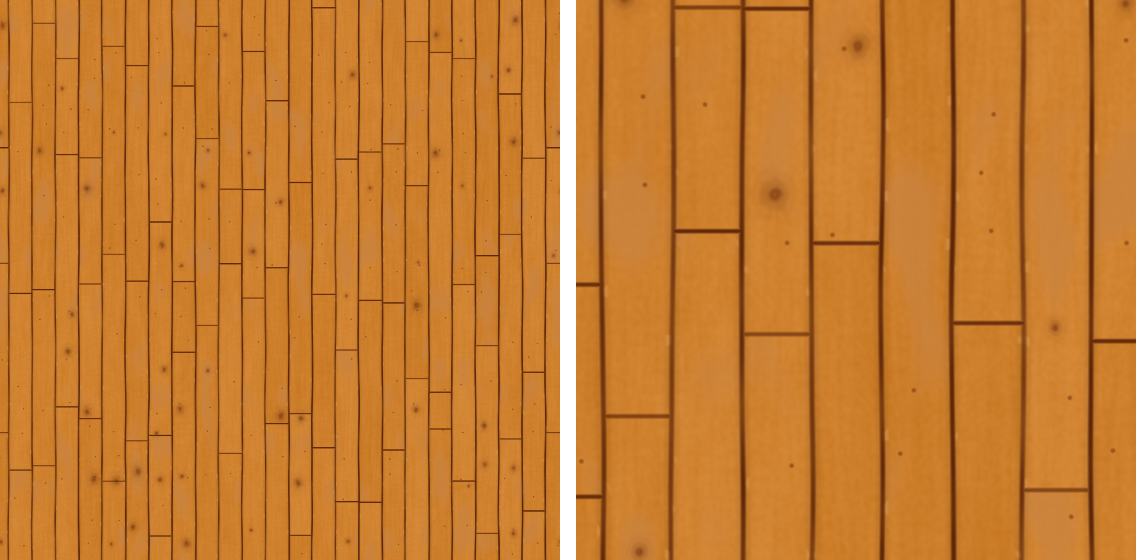
Left, the full canvas; right, a detail of the centre.
Give the GLSL for this texture, as a WebGL 1 fragment shader.

```glsl
precision highp float;
// Seamless floor of narrow honey-coloured pine planks with dark gaps, knots and pinholes.
uniform vec2 u_resolution;

#define COLUMNS 24.0
#define JOINTS 3.0
#define KNOT_ROWS 10.0
#define KNOT_CHANCE 0.22
#define PINHOLE_ROWS 24.0
#define GAP_WIDTH 0.0025
#define GRAIN 0.75
#define HONEY vec3(0.797, 0.487, 0.155)
#define PALE vec3(0.832, 0.532, 0.212)
#define DUSTY vec3(0.79, 0.515, 0.25)
#define KNOT_BROWN vec3(0.52, 0.265, 0.08)
#define GAP_BROWN vec3(0.37, 0.15, 0.03)

float hash(vec3 p) {
  p = fract(p * vec3(0.1031, 0.1137, 0.0973));
  p += dot(p, p.yzx + 33.33);
  return fract((p.x + p.y) * p.z);
}

float cornerSlope(vec2 corner, vec2 offset, vec2 period, float seed) {
  float angle = 6.2832 * hash(vec3(mod(corner, period), seed));
  return dot(vec2(cos(angle), sin(angle)), offset);
}

// Gradient noise that wraps after a whole period, roughly -1 to 1
float noise(vec2 p, vec2 period, float seed) {
  vec2 i = floor(p), f = fract(p);
  vec2 w = f * f * f * (f * (f * 6.0 - 15.0) + 10.0);
  vec2 e = vec2(1.0, 0.0);
  float low = mix(cornerSlope(i, f, period, seed),
                  cornerSlope(i + e, f - e, period, seed), w.x);
  float high = mix(cornerSlope(i + e.yx, f - e.yx, period, seed),
                   cornerSlope(i + 1.0, f - 1.0, period, seed), w.x);
  return 1.4 * mix(low, high, w.y);
}

// Noise over the floor; scale counts features per plank width and per tile height
float woodNoise(vec2 p, vec2 scale, float seed) {
  return noise(p * scale, vec2(COLUMNS, 1.0) * scale, seed);
}

float crack(float d, float pixel) {
  return 1.0 - smoothstep(0.0003, max(GAP_WIDTH, 1.2 * pixel), d);
}

// Offset from the spot in this cell of a plank, in canvas units
vec2 spotOffset(float across, float y, float column, float rows, float seed) {
  float row = mod(floor(y * rows), rows);
  vec2 center = vec2(hash(vec3(column, row, seed)), hash(vec3(column, row, seed + 1.0)));
  center = mix(vec2(0.25), vec2(0.75), center);
  return (vec2(across, fract(y * rows)) - center) / vec2(COLUMNS, rows);
}

void main() {
  vec2 uv = gl_FragCoord.xy / u_resolution;
  float pixel = 1.0 / min(u_resolution.x, u_resolution.y);

  // Plank columns with slightly wandering edges
  float x = uv.x * COLUMNS - 0.375;
  x += 0.035 * noise(uv * vec2(COLUMNS, 9.0), vec2(COLUMNS, 9.0), 3.0);
  float column = mod(floor(x), COLUMNS);
  float across = fract(x);
  vec2 p = vec2(x, uv.y);

  // Long gaps between columns, uneven in depth
  float sideDistance = min(across, 1.0 - across) / COLUMNS;
  float seam = mod(floor(x + 0.5), COLUMNS);
  float depth = mix(0.7, 1.0, hash(vec3(seam, 4.0, 9.0)));
  depth += 0.3 * noise(vec2(0.5, uv.y * 20.0), vec2(1.0, 20.0), seam + 50.0);
  float gap = clamp(depth, 0.3, 1.0) * crack(sideDistance, pixel);

  // Staggered end joints
  float along = (uv.y + hash(vec3(column, 7.0, 2.0))) * JOINTS;
  float cell = floor(along);
  float plank = 0.0;
  for (int k = -1; k <= 1; k++) {
    float id = mod(cell + float(k), JOINTS);
    float joint = cell + float(k) + mix(0.08, 0.92, hash(vec3(column, id, 5.0)));
    float strength = mix(0.6, 1.0, hash(vec3(column, id, 6.0)));
    gap = max(gap, strength * crack(abs(along - joint) / JOINTS * 1.15, pixel));
    if (along >= joint) plank = id;
  }
  float seed = column * JOINTS + plank + 100.0;

  // Knots: a dark heart in a ringed halo, present in some cells
  vec2 offset = spotOffset(across, uv.y, column, KNOT_ROWS, 20.0);
  float knotRow = mod(floor(uv.y * KNOT_ROWS), KNOT_ROWS);
  float present = step(hash(vec3(column, knotRow, 30.0)), KNOT_CHANCE);
  float radius = mix(0.0025, 0.0075, hash(vec3(column, knotRow, 31.0)));
  float r = length(offset * vec2(1.0, 0.85)) / radius;
  r += 0.25 * woodNoise(p, vec2(6.0, 144.0), seed);
  float halo = present * exp(-0.45 * r * r);
  float heart = present * (1.0 - smoothstep(0.3, 1.1, r));
  float knot = 0.45 * halo * (0.8 + 0.2 * sin(r * 7.0)) + 0.4 * heart;

  // Grain bends around knots; broad figure, streaks, saw marks and grit
  vec2 g = p + vec2(0.25 * halo * sign(offset.x) * smoothstep(0.0, 0.003, abs(offset.x)), 0.0);
  float figure = woodNoise(g, vec2(1.0, 5.0), seed);
  float rings = sin(22.0 * figure + 9.0 * g.x);
  float streaks = woodNoise(g, vec2(7.0, 8.0), seed) + 0.6 * woodNoise(g, vec2(14.0, 28.0), seed);
  float saw = woodNoise(p, vec2(2.0, 150.0), seed);
  float grit = woodNoise(p, vec2(12.0, 250.0), seed);
  float blotch = woodNoise(p, vec2(2.0, 22.0), seed);
  float tone = 0.38 + 0.65 * (hash(vec3(seed, 8.0, 1.0)) - 0.5);
  tone += GRAIN * (0.35 * figure + 0.1 * rings + 0.4 * streaks + 0.22 * saw + 0.4 * grit + 0.3 * blotch);
  vec3 color = mix(HONEY, PALE, clamp(tone, -0.7, 1.5));

  // Worn dusty patches and pale splinters along the edges
  float worn = smoothstep(0.2, 0.65, woodNoise(p, vec2(1.0, 12.0), seed + 200.0));
  color = mix(color, DUSTY, 0.75 * worn);
  float splinter = smoothstep(0.4, 0.6, woodNoise(p, vec2(3.0, 70.0), seed + 300.0));
  splinter *= 1.0 - smoothstep(0.002, 0.005, sideDistance);
  color = mix(color, vec3(0.9, 0.64, 0.32), 0.6 * splinter);

  // Knots, pinholes, then the gaps on top
  color = mix(color, KNOT_BROWN, clamp(knot, 0.0, 1.0));
  float pin = length(spotOffset(across, uv.y, column, PINHOLE_ROWS, 40.0));
  float pinRow = mod(floor(uv.y * PINHOLE_ROWS), PINHOLE_ROWS);
  float pinhole = step(hash(vec3(column, pinRow, 42.0)), 0.3);
  pinhole *= 1.0 - smoothstep(0.0005, max(0.0021, 1.2 * pixel), pin);
  color = mix(color, KNOT_BROWN, 0.7 * pinhole);
  color *= 1.0 - 0.06 * (1.0 - smoothstep(0.002, 0.006, sideDistance));
  gl_FragColor = vec4(mix(color, GAP_BROWN, gap), 1.0);
}
```
